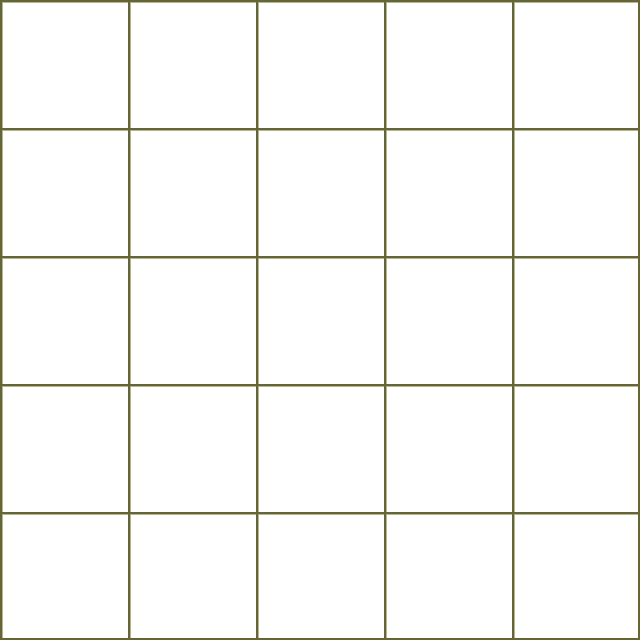
Write a Shadertoy shader that draws this pattern.

```glsl
// Draws a five by five grid of white squares ruled with thin olive lines.

const int CELLS = 5;
const float LINE_WIDTH = 1.0 / 256.0;
const vec3 PAPER = vec3(1.0);
const vec3 OLIVE = vec3(0.4, 0.4, 0.2);

// Share of a pixel centred at x that lies inside the band [start, start + width]
float bandCoverage(float x, float start, float width, float pixel) {
    float low = max(x - 0.5 * pixel, start);
    float high = min(x + 0.5 * pixel, start + width);
    return clamp((high - low) / pixel, 0.0, 1.0);
}

// Rules along one axis: each starts at a cell edge, the last stays inside the canvas
float rules(float x, int cells, float width, float pixel) {
    float ink = 0.0;
    for (int i = 0; i <= cells; i++) {
        float start = min(float(i) / float(cells), 1.0 - width);
        start = floor(start / pixel + 0.5) * pixel; // crisp leading edge
        ink = max(ink, bandCoverage(x, start, width, pixel));
    }
    return ink;
}

void mainImage(out vec4 fragColor, in vec2 fragCoord) {
    vec2 pixel = 1.0 / iResolution.xy;
    vec2 uv = fragCoord * pixel;
    uv.y = 1.0 - uv.y; // rows are laid out from the top

    float columns = rules(uv.x, CELLS, LINE_WIDTH, pixel.x);
    float rows = rules(uv.y, CELLS, LINE_WIDTH, pixel.y);

    fragColor = vec4(mix(PAPER, OLIVE, max(columns, rows)), 1.0);
}
```
